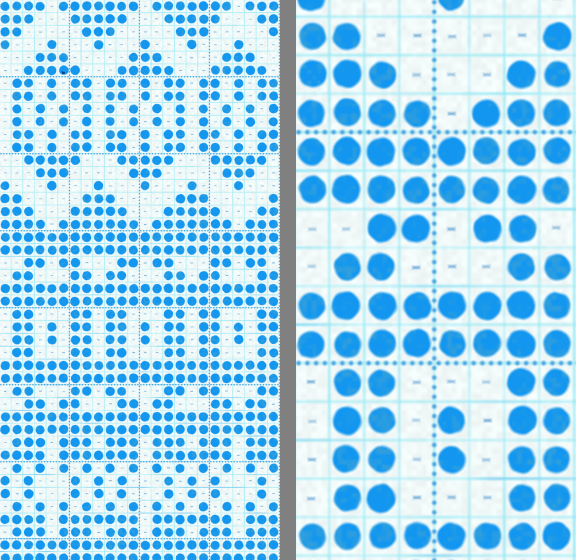
Left: the whole. Right: its middle third, enlarged.
This pattern is drawn by a Shadertoy shader. Its source:

```glsl
const vec2 GRID = vec2(24.0, 43.64);        // cells across and down
const vec2 GRID_OFFSET = vec2(0.05, 0.02);
const float DOT_RADIUS = 0.39;              // lengths are in cell widths
const float LINE_HALF_WIDTH = 0.035;
const float RULE_HALF_WIDTH = 0.055;
const float RULE_SPACING = 6.0;
const float RULE_DOTS_PER_CELL = 4.0;
const vec2 DASH_HALF_SIZE = vec2(0.10, 0.035);
const float JITTER = 0.05;
const vec2 SPECK = vec2(5.45, 5.68);
const vec3 PAPER = vec3(0.945, 0.975, 0.975);
const vec3 LINE_CYAN = vec3(0.60, 0.92, 0.96);
const vec3 LINE_BLUE = vec3(0.42, 0.78, 0.94);
const vec3 RULE_BLUE = vec3(0.25, 0.62, 0.87);
const vec3 DASH_BLUE = vec3(0.42, 0.66, 0.84);
const vec3 DOT_BLUE = vec3(0.07, 0.59, 0.94);
const vec3 DOT_WORN = vec3(0.18, 0.62, 0.87);
const vec3 SPECK_INK = vec3(0.08, 0.18, 0.42);

float hash(vec2 p) {
    return fract(sin(dot(p, vec2(127.1, 311.7))) * 43758.5453);
}

float noise(vec2 p) {
    vec2 i = floor(p), f = fract(p);
    f = f * f * (3.0 - 2.0 * f);
    return mix(mix(hash(i), hash(i + vec2(1, 0)), f.x),
               mix(hash(i + vec2(0, 1)), hash(i + vec2(1, 1)), f.x), f.y);
}

// Rows mirrored about a band's centre
int foldRow(float row, float centre) {
    return int(floor(abs(row - centre)));
}

// Diamond with an eye, between the halves of its neighbours
bool medallion(int d, int h) {
    if (h == 0) return d == 1 || d == 3;
    if (h < 3) return d != 1 && d < 4;
    return d + h <= 5 || d + h >= 9;
}

// Full double rails with chevrons and a central bar between them
bool railBand(int d, int h) {
    if ((h & 2) != 0) return true;
    if (h < 2) return d == 2 || d == 3 || d + h == 0;
    return d + h == 6 || d + h == 7;
}

// Alternating open lattice closing into full rows
bool lattice(int d, int h) {
    if (h == 0) return d == 2 || d == 4;
    if (h == 1) return d == 1 || d == 3;
    if (h == 2) return d >= 1;
    if (h == 3) return d >= 1 && d <= 3;
    return true;
}

bool isFilled(vec2 id) {
    int d = int(abs(mod(id.x, 8.0) - 4.0));
    if (id.y < 18.0) return medallion(d, foldRow(id.y, 8.5));
    if (id.y < 34.0) return railBand(d, foldRow(id.y, 25.5));
    return lattice(d, foldRow(id.y, 37.5));
}

float coverage(float dist, float blur) {
    return 1.0 - smoothstep(-blur, blur, dist);
}

void mainImage(out vec4 fragColor, in vec2 fragCoord) {
    vec2 uv = fragCoord / iResolution.xy;
    vec2 g = vec2(uv.x, 1.0 - uv.y) * GRID + GRID_OFFSET;
    vec2 cell = vec2(1.0, iResolution.y * GRID.x / (iResolution.x * GRID.y));
    vec2 id = floor(g);
    vec2 local = (g - id - 0.5) * cell;
    float blur = max(0.06, 0.75 * GRID.x / iResolution.x);

    // Paper grain
    float grain = noise(g * 7.0);
    vec3 color = PAPER + 0.05 * (grain - 0.5);

    // Uneven cyan grid, with a few bluer horizontal lines
    vec2 lineDist = abs(g - round(g)) * cell;
    vec2 line = vec2(coverage(lineDist.x - LINE_HALF_WIDTH, blur),
                     coverage(lineDist.y - LINE_HALF_WIDTH, blur));
    vec2 fade = vec2(noise(vec2(round(g.x) * 5.3, g.y * 0.6)),
                     noise(vec2(g.x * 0.5, round(g.y) * 7.1)));
    line *= 0.35 + 0.65 * fade;
    color = mix(color, LINE_CYAN, line.x);
    float bluer = smoothstep(0.45, 0.85, fade.y) * smoothstep(12.0, 38.0, g.y);
    color = mix(color, mix(LINE_CYAN, LINE_BLUE, bluer), line.y);

    // Dotted rules around each block of cells
    vec2 ruleDist = abs(mod(g + 0.5 * RULE_SPACING, RULE_SPACING) - 0.5 * RULE_SPACING) * cell;
    vec2 beads = abs(fract(g * RULE_DOTS_PER_CELL) - 0.5) / RULE_DOTS_PER_CELL * cell;
    vec2 rule = vec2(coverage(length(vec2(ruleDist.x, beads.y)) - RULE_HALF_WIDTH, blur),
                     coverage(length(vec2(ruleDist.y, beads.x)) - RULE_HALF_WIDTH, blur));
    rule *= step(1.0, g);
    color = mix(color, RULE_BLUE, max(rule.x, rule.y));

    // Printed dots, or a small dash in each empty cell
    float wear = hash(id + 17.0);
    vec2 shift = JITTER * (vec2(hash(id), hash(id + 5.0)) - 0.5);
    if (isFilled(id)) {
        float edge = 0.04 * (noise(g * 5.0) - 0.5) + 0.03 * (wear - 0.5);
        float dotShape = coverage(length(local - shift) - DOT_RADIUS + edge, blur);
        vec3 ink = mix(DOT_BLUE, DOT_WORN, smoothstep(0.4, 0.9, 0.7 * grain + 0.3 * wear));
        color = mix(color, ink, dotShape);
    } else {
        vec2 dash = abs(local - shift) - DASH_HALF_SIZE;
        color = mix(color, DASH_BLUE, coverage(max(dash.x, dash.y), blur) * (0.6 + 0.4 * wear));
    }

    // Stray ink speck
    float speck = length((g - SPECK) * cell) - 0.12 - 0.15 * (grain - 0.5);
    color = mix(color, SPECK_INK, 0.85 * coverage(speck, blur));

    fragColor = vec4(clamp(color, 0.0, 1.0), 1.0);
}
```
